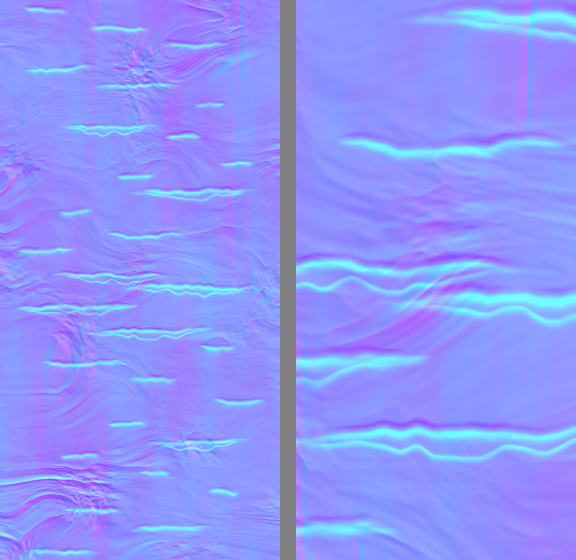
Left: the whole. Right: its middle third, enlarged.
Give the GLSL for this texture map, as a Shadertoy shader.

```glsl
// Normal map of birch bark: soft lilac sheets, cyan horizontal lenticels, thin vertical cracks.

float hash(vec2 p) {
    vec3 q = fract(vec3(p.xyx) * 0.1031);
    q += dot(q, q.yzx + 33.33);
    return fract((q.x + q.y) * q.z);
}

vec4 random4(float id, float seed) {
    return vec4(hash(vec2(id, seed)), hash(vec2(id, seed + 11.0)),
                hash(vec2(id, seed + 23.0)), hash(vec2(id, seed + 37.0)));
}

float noise(vec2 p) {
    vec2 i = floor(p), f = fract(p);
    f = f * f * (3.0 - 2.0 * f);
    return mix(mix(hash(i), hash(i + vec2(1, 0)), f.x),
               mix(hash(i + vec2(0, 1)), hash(i + vec2(1, 1)), f.x), f.y);
}

float fbm(vec2 p) {
    float sum = 0.0, amp = 0.5;
    for (int i = 0; i < 4; i++) {
        sum += amp * noise(p);
        p = mat2(1.6, 1.2, -1.2, 1.6) * p + 17.3;
        amp *= 0.5;
    }
    return sum;
}

float bell(float d, float width) {
    d /= width;
    return exp(-d * d);
}

// Crisp on the upper side, soft on the lower side
float strand(float d, float width) {
    return bell(d, d > 0.0 ? width * 0.75 : width * 1.5);
}

// Fine creases in the paper-like skin
float creaseHeight(vec2 p) {
    vec2 warp = vec2(noise(p * 5.0), noise(p * 5.0 + 40.0));
    return abs(fbm(p * vec2(6.0, 12.0) + 2.0 * warp) - 0.47);
}

vec2 creaseSlope(vec2 p) {
    float e = 0.004, h = creaseHeight(p);
    vec2 grad = vec2(creaseHeight(p + vec2(e, 0)), creaseHeight(p + vec2(0, e))) - h;
    float patches = smoothstep(0.45, 0.75, noise(p * vec2(4.0, 5.0) + 70.0));
    return grad / e * mix(0.004, 0.018, patches);
}

// Horizontal slit: bright lit edge below a thin shaded lip, sometimes split in two
vec2 lenticelSlope(vec2 p, float id) {
    vec4 r = random4(id, 3.0);
    vec2 centre = vec2(0.14 + 0.72 * fract(id * 0.618 + 0.15 * r.x), (id + 0.2 + 0.6 * r.y) / 15.0);
    float reach = mix(0.06, 0.27, r.z * r.z);
    vec2 q = p - centre;
    float t = q.x / reach;
    if (abs(t) > 1.3 || abs(q.y) > 0.1) return vec2(0);

    q.y -= q.x * (r.w - 0.4) * 0.07
         + 0.014 * (noise(vec2(p.x * 13.0, id * 7.0)) - 0.5)
         + 0.006 * (noise(vec2(p.x * 48.0, id * 5.0)) - 0.5);
    float ragged = 0.3 * (noise(p * vec2(25.0, 140.0)) - 0.5);
    float taper = 1.0 - smoothstep(0.6, 1.05, abs(t) + ragged);
    float width = mix(0.0045, 0.0065, r.y) * (0.55 + 0.45 * taper);
    float gap = step(0.7, r.z) * 0.022 * max(1.0 - t * t * 1.5, 0.0) * (0.5 + noise(p.xx * 22.0));

    float lit = max(strand(q.y, width), 0.85 * strand(q.y + gap, width * 0.7));
    lit *= 0.75 + 0.5 * noise(p * vec2(20.0, 160.0));
    float lip = bell(q.y - width * 2.1, width * 0.7) * noise(vec2(p.x * 25.0, id));
    float halo = bell(q.y + 0.008, 0.016);
    return taper * (lit * vec2(-0.09, 0.36) + lip * vec2(0.02, -0.24) + halo * vec2(-0.015, 0.05));
}

// Vertical split: pink left flank, blue right flank
vec2 crackSlope(vec2 p, float id) {
    vec4 r = random4(id, 90.0);
    float reach = mix(0.07, 0.4, r.z * r.z);
    vec2 q = p - vec2(0.06 + 0.88 * fract(id * 0.382 + 0.2 * r.x), 2.0 * fract(id * 0.29 + 0.3 * r.y));
    q.x -= 0.012 * (noise(vec2(p.y * 5.0, id * 3.0)) - 0.5)
         + 0.004 * (noise(vec2(p.y * 45.0, id * 9.0)) - 0.5);
    float fade = 1.0 - smoothstep(0.7, 1.0, abs(q.y) / reach);
    fade *= mix(0.45, 1.1, r.w) * (0.4 + 0.8 * noise(vec2(p.y * 16.0, id)));
    return fade * (bell(q.x + 0.004, 0.0045) * vec2(0.17, -0.08)
                 + bell(q.x - 0.003, 0.0028) * vec2(-0.24, 0.12)
                 + bell(q.x + 0.014, 0.02) * vec2(0.03, -0.02));
}

void mainImage(out vec4 fragColor, in vec2 fragCoord) {
    vec2 p = fragCoord / iResolution.x;

    // Broad sheets and faint vertical streaks swing between lilac and blue
    float sheet = fbm(p * vec2(4.5, 3.0) + 5.0) - 0.47;
    float streak = fbm(p * vec2(19.0, 2.5) + 31.0) - 0.47;
    float fibre = noise(p * vec2(9.0, 70.0) + 8.0) - 0.5;
    vec2 slope = vec2(0.572, 0.563);
    slope += sheet * vec2(-0.12, 0.26) + streak * vec2(0.13, -0.13) + fibre * vec2(0.005, 0.016);
    slope += creaseSlope(p);

    for (int i = 0; i < 12; i++) slope += crackSlope(p, float(i));
    for (int i = 0; i < 30; i++) slope += lenticelSlope(p, float(i));

    fragColor = vec4(clamp(slope, vec2(0.28, 0.33), vec2(0.8, 0.98)), 1.0, 1.0);
}
```
